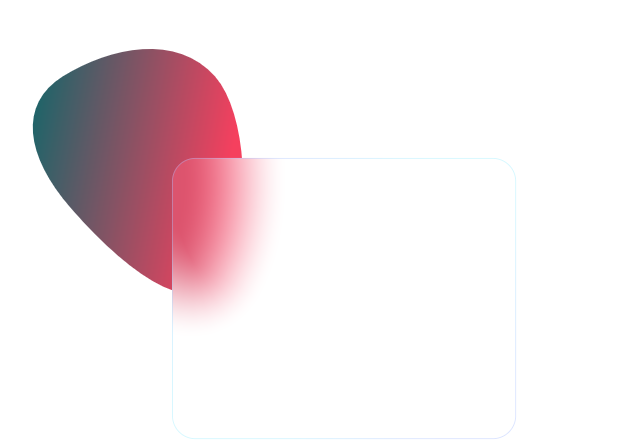
This background is drawn by a WebGL 1 fragment shader. Its source:

```glsl
precision highp float;
// A teal-to-red blob partly covered by a frosted glass panel on white.
uniform vec2 u_resolution;

// Follows one cubic curve; field holds squared distance and inside sign.
void traceCurve(vec2 p, vec2 a, vec2 b, vec2 c, vec2 d, inout vec2 field) {
  vec2 from = a;
  for (int i = 1; i <= 16; i++) {
    float t = float(i) / 16.0;
    float s = 1.0 - t;
    vec2 to = s * s * s * a + 3.0 * s * t * (s * b + t * c) + t * t * t * d;
    vec2 edge = to - from;
    vec2 w = p - from;
    vec2 gap = w - edge * clamp(dot(w, edge) / dot(edge, edge), 0.0, 1.0);
    field.x = min(field.x, dot(gap, gap));
    // Flip the sign at each edge crossed by a ray to the right.
    bool crosses = (from.y > p.y) != (to.y > p.y);
    if (crosses && w.x < edge.x * w.y / edge.y) field.y = -field.y;
    from = to;
  }
}

float blobDistance(vec2 p) {
  vec2 topLeft = vec2(0.142, 0.826);
  vec2 topRight = vec2(0.489, 0.826);
  vec2 lowRight = vec2(0.515, 0.394);
  vec2 lowLeft = vec2(0.161, 0.527);
  vec2 field = vec2(10.0, 1.0);
  traceCurve(p, topLeft, vec2(0.252, 0.894), vec2(0.402, 0.924), topRight, field);
  traceCurve(p, topRight, vec2(0.561, 0.744), vec2(0.574, 0.517), lowRight, field);
  traceCurve(p, lowRight, vec2(0.462, 0.258), vec2(0.303, 0.364), lowLeft, field);
  traceCurve(p, lowLeft, vec2(0.057, 0.646), vec2(0.042, 0.763), topLeft, field);
  return sqrt(field.x) * field.y;
}

float roundedBox(vec2 p, vec2 halfSize, float radius) {
  vec2 q = abs(p) - halfSize + radius;
  return length(max(q, 0.0)) + min(max(q.x, q.y), 0.0) - radius;
}

float coverage(float dist, float pixel) {
  return clamp(0.5 - dist / pixel, 0.0, 1.0);
}

void main() {
  // Canvas height is one unit.
  vec2 p = gl_FragCoord.xy / u_resolution.y;
  float pixel = 1.0 / u_resolution.y;
  vec3 white = vec3(1.0);

  // Sharp blob with a slightly tilted gradient
  float blob = blobDistance(p);
  float ramp = clamp((p.x - 0.2 * (p.y - 0.716) - 0.076) / 0.464, 0.0, 1.0);
  vec3 blobColor = mix(vec3(0.13, 0.39, 0.41), vec3(0.96, 0.25, 0.37), ramp);
  vec3 color = mix(white, blobColor, coverage(blob, pixel));

  // Frosted panel with the blob blurred behind it
  vec2 q = p - vec2(0.782, 0.3215);
  float panel = roundedBox(q, vec2(0.391, 0.3195), 0.053);
  vec3 glowColor = mix(vec3(0.86, 0.33, 0.43), vec3(0.95, 0.30, 0.42),
                       smoothstep(0.39, 0.55, p.x));
  float glow = 1.0 - smoothstep(-0.142, 0.104, blob);
  color = mix(color, mix(white, glowColor, glow), coverage(panel, pixel));

  // Thin rim shifting between cyan and lavender around the panel
  float hue = 0.5 + q.x * q.y / max(dot(q, q), 0.0001);
  vec3 rimColor = mix(vec3(0.66, 0.74, 1.0), vec3(0.60, 0.93, 1.0), hue);
  float rim = coverage(abs(panel + 0.001) - 0.001, pixel);
  color = mix(color, rimColor, 0.42 * rim);

  gl_FragColor = vec4(color, 1.0);
}
```
